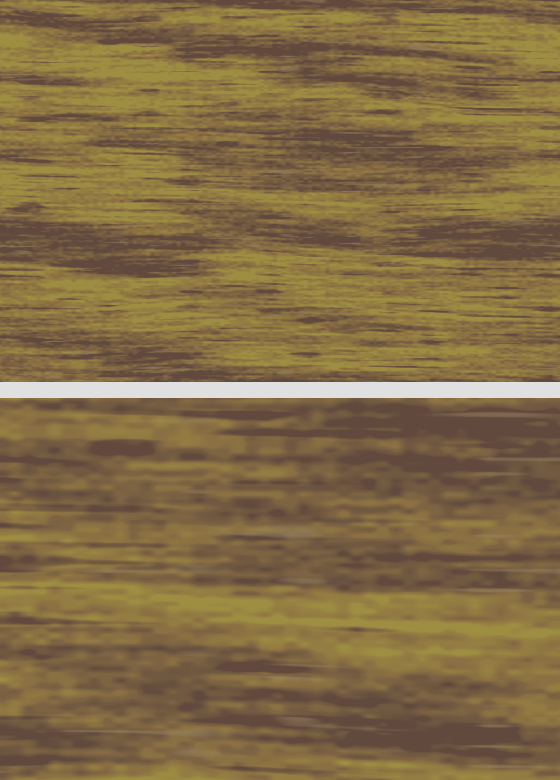
Top, the full canvas; bottom, a detail of the centre.
A WebGL 2 fragment shader for this texture:

```glsl
#version 300 es
precision highp float;
// Seamless weathered wood: slanting dark bands, fine horizontal fibres and short pores.

uniform vec2 u_resolution;
out vec4 fragColor;

// Cells per tile (across, up); whole numbers keep the tile seamless.
const vec2 BAND_CELLS = vec2(2.0, 15.0);
const vec2 STREAK_CELLS = vec2(5.0, 32.0);
const vec2 FEATHER_CELLS = vec2(12.0, 110.0);
const vec2 FIBRE_CELLS = vec2(7.0, 84.0);
const vec2 HAIR_CELLS = vec2(17.0, 168.0);
const vec2 PORE_CELLS = vec2(14.0, 124.0);
const vec2 SPECK_CELLS = vec2(128.0, 192.0);
const vec2 MEANDER_CELLS = vec2(4.0, 5.0);

const float BAND_SLANT = 2.0;      // rows dropped over one tile width
const float STREAK_SLANT = 3.0;
const float FINE_SLANT = 2.0;
const float MEANDER = 0.02;
const float FEATHER = 0.12;        // sideways fraying of band ends
const float STEEPEN = 0.04;        // sharpens the lower edge of bands
const float BAND_CONTRAST = 0.66;
const float FIBRE_CONTRAST = 0.36;
const float HAIR_CONTRAST = 0.52;
const float SPECK_CONTRAST = 0.36;
const float PORE_DEPTH = 0.55;
const float SCRATCH_STRENGTH = 0.50;
const float TONE_BIAS = 0.53;

const vec3 UMBER = vec3(0.38, 0.29, 0.24);
const vec3 BROWN = vec3(0.44, 0.35, 0.25);
const vec3 TAN = vec3(0.49, 0.39, 0.26);
const vec3 OCHRE = vec3(0.54, 0.44, 0.26);
const vec3 STRAW = vec3(0.58, 0.49, 0.26);
const vec3 OLIVE = vec3(0.615, 0.555, 0.26);
const vec3 PALE = vec3(0.60, 0.52, 0.38);

float hash(vec2 cell, float seed) {
    return fract(sin(dot(cell, vec2(127.1, 311.7)) + seed * 74.7) * 43758.5453);
}

// Lattice value; each wrap across the tile also steps down by the slant.
// The half-cell offset keeps the wrap exact despite rounding.
float lattice(vec2 cell, vec2 cells, float slant, float seed) {
    cell -= floor((cell.x + 0.5) / cells.x) * vec2(cells.x, slant);
    cell.y -= floor((cell.y + 0.5) / cells.y) * cells.y;
    return hash(floor(cell + 0.5), seed);
}

// Value noise that wraps on the unit tile; the seed also shifts its phase.
float noise(vec2 uv, vec2 cells, float slant, float seed) {
    uv += fract(seed * vec2(0.37, 0.61));
    vec2 p = uv * cells + vec2(0.0, uv.x * slant);
    vec2 cell = floor(p);
    vec2 f = p - cell;
    f = f * f * (3.0 - 2.0 * f);
    vec2 e = vec2(1.0, 0.0);
    float low = mix(lattice(cell, cells, slant, seed),
                    lattice(cell + e.xy, cells, slant, seed), f.x);
    float high = mix(lattice(cell + e.yx, cells, slant, seed),
                     lattice(cell + e.xx, cells, slant, seed), f.x);
    return mix(low, high, f.y);
}

float bandField(vec2 uv) {
    return 0.62 * noise(uv, BAND_CELLS, BAND_SLANT, 1.0)
         + 0.38 * noise(uv, STREAK_CELLS, STREAK_SLANT, 2.0);
}

// Darkness of the broad bands, 0 to 1.
float bands(vec2 uv) {
    uv.x += FEATHER * (noise(uv, FEATHER_CELLS, 0.0, 4.0) - 0.5);
    uv.y += STEEPEN * (bandField(uv) - 0.5);
    return smoothstep(0.30, 0.70, bandField(uv));
}

vec3 woodColour(float tone) {
    vec3 c = mix(UMBER, BROWN, smoothstep(0.08, 0.28, tone));
    c = mix(c, TAN, smoothstep(0.28, 0.43, tone));
    c = mix(c, OCHRE, smoothstep(0.43, 0.57, tone));
    c = mix(c, STRAW, smoothstep(0.57, 0.76, tone));
    return mix(c, OLIVE, smoothstep(0.76, 0.98, tone));
}

void main() {
    vec2 uv = gl_FragCoord.xy / u_resolution;
    uv.y += MEANDER * (noise(uv, MEANDER_CELLS, 0.0, 3.0) - 0.5);

    // Broad bands, fibres, hairlines and specks set the tone.
    float dark = bands(uv);
    float tone = TONE_BIAS - BAND_CONTRAST * (dark - 0.5)
               + FIBRE_CONTRAST * (noise(uv, FIBRE_CELLS, FINE_SLANT, 5.0) - 0.5)
               + HAIR_CONTRAST * (noise(uv, HAIR_CELLS, FINE_SLANT, 9.0) - 0.5)
               + SPECK_CONTRAST * (noise(uv, SPECK_CELLS, 0.0, 6.0) - 0.5);

    // Short dark pores, clearest on the light wood.
    float pore = smoothstep(0.70, 0.92, noise(uv, PORE_CELLS, FINE_SLANT, 7.0));
    tone -= PORE_DEPTH * pore * (1.0 - 0.4 * dark);

    // Thin pale scratches, mostly beside the dark bands.
    float scratch = smoothstep(0.80, 0.96, noise(uv, HAIR_CELLS, FINE_SLANT, 8.0));
    scratch *= SCRATCH_STRENGTH * smoothstep(0.2, 0.6, dark);

    fragColor = vec4(mix(woodColour(tone), PALE, scratch), 1.0);
}
```
